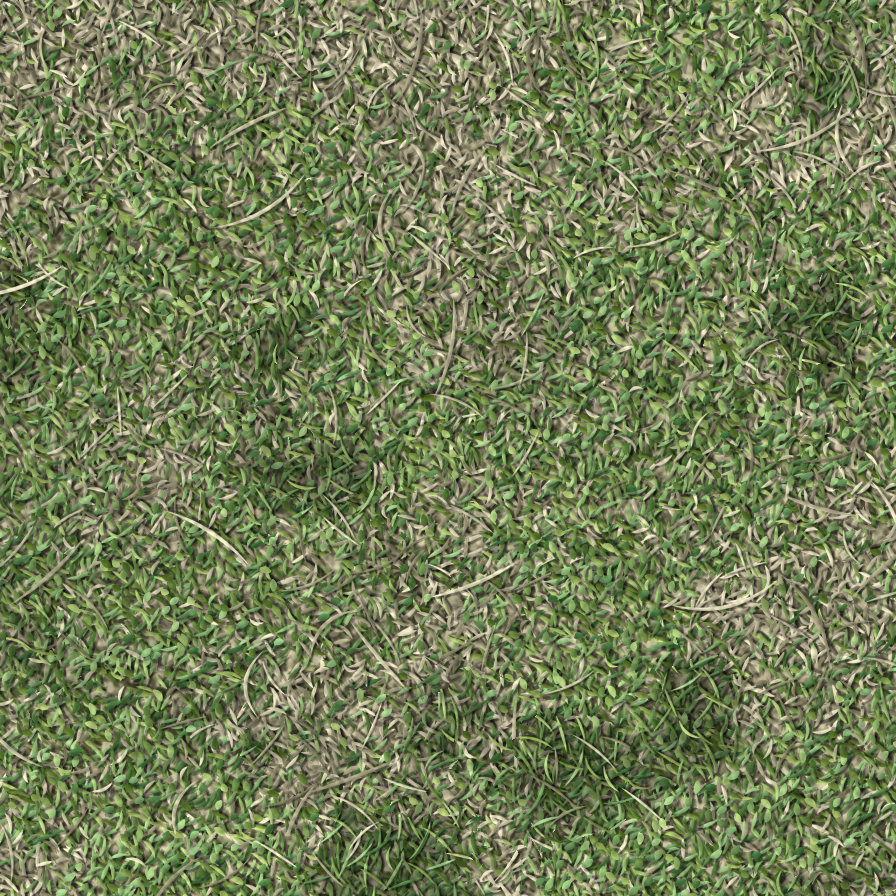
Reproduce this texture procedurally as a Shadertoy shader.

```glsl
#define BLADE_LAYERS 6
#define BLADE_SCALE 46.0
#define STRAW_SCALE 11.0
#define SPREAD 2.7
#define SHADOW 0.30
#define EXPOSURE 1.12
#define GREEN_DARK vec3(0.23, 0.35, 0.14)
#define GREEN_LIGHT vec3(0.61, 0.72, 0.46)
#define STRAW_DARK vec3(0.42, 0.40, 0.31)
#define STRAW_LIGHT vec3(0.82, 0.79, 0.68)
#define SOIL_DARK vec3(0.27, 0.27, 0.18)
#define SOIL_LIGHT vec3(0.70, 0.67, 0.55)

// Integer hash: three random values per cell and seed
vec3 hash3(vec2 cell, float seed) {
    uvec3 v = uvec3(ivec3(vec3(cell, seed)));
    v = v * 1664525u + 1013904223u;
    v.x += v.y * v.z;
    v.y += v.z * v.x;
    v.z += v.x * v.y;
    v ^= v >> 16u;
    v.x += v.y * v.z;
    v.y += v.z * v.x;
    v.z += v.x * v.y;
    return vec3(v & 0xffffu) / 65536.0;
}

float noise(vec2 p, float seed) {
    vec2 cell = floor(p), f = fract(p);
    f = f * f * (3.0 - 2.0 * f);
    float low = mix(hash3(cell, seed).x, hash3(cell + vec2(1, 0), seed).x, f.x);
    float high = mix(hash3(cell + vec2(0, 1), seed).x, hash3(cell + vec2(1, 1), seed).x, f.x);
    return mix(low, high, f.y);
}

float fbm(vec2 p, float seed) {
    float sum = 0.0, weight = 0.53;
    for (int i = 0; i < 4; i++) {
        sum += weight * noise(p, seed + float(i));
        p = p * 2.03 + 3.7;
        weight *= 0.5;
    }
    return sum;
}

// Paints one layer of scattered, curved, tapered strokes with side shadows.
// size holds half length and half width, in cells; green is the share of live blades.
vec3 strokes(vec3 color, vec2 uv, float scale, float seed, vec2 size,
             float bend, float keep, float green) {
    vec2 p = uv * scale + seed * 0.37;
    float aa = 0.75 * scale / iResolution.y;
    for (int y = -1; y <= 1; y++)
    for (int x = -1; x <= 1; x++) {
        vec2 cell = floor(p) + vec2(x, y);
        vec3 place = hash3(cell, seed);
        if (place.z >= keep) continue;
        vec3 look = hash3(cell, seed + 100.0);

        // Stroke frame: t runs along the blade, side across it
        float angle = 1.57 + (look.x - 0.5) * SPREAD;
        vec2 along = vec2(cos(angle), sin(angle));
        vec2 q = p - cell - place.xy;
        float t = dot(q, along) / (size.x * mix(0.6, 1.0, look.y));
        if (abs(t) > 1.0) continue;
        float side = dot(q, vec2(-along.y, along.x)) - bend * (look.y - 0.5) * t * t;
        float width = size.y * (1.0 - t * t);
        float ends = 1.0 - smoothstep(0.8, 1.0, abs(t));

        float shade = 1.0 - smoothstep(-aa, aa * 1.5, abs(side + 1.3 * size.y) - width);
        color *= 1.0 - SHADOW * shade * ends;

        float tone = clamp(look.z + 0.2 * side / size.y, 0.0, 1.0);
        vec3 live = mix(GREEN_DARK, GREEN_LIGHT, tone);
        live += vec3(0.04, 0.0, -0.04) * (look.x - 0.5) * 2.0;
        vec3 dry = mix(STRAW_DARK, STRAW_LIGHT, tone);
        vec3 paint = place.z / keep < green ? live : dry;
        float cover = 1.0 - smoothstep(-aa, aa, abs(side) - width);
        color = mix(color, paint, cover * ends);
    }
    return color;
}

void mainImage(out vec4 fragColor, in vec2 fragCoord) {
    vec2 uv = fragCoord / iResolution.y;

    // Broad patches: lush against dry, and dense dark tufts
    float lush = smoothstep(0.28, 0.68, fbm(uv * 6.0, 11.0));
    float tuft = smoothstep(0.60, 0.76, fbm(uv * 6.5 + 4.0, 31.0));
    float green = mix(0.28, 0.85, max(lush, tuft));

    // Soil with fine litter
    float grain = 0.5 * noise(uv * 170.0, 51.0) + 0.5 * fbm(uv * 60.0, 52.0);
    vec3 color = mix(SOIL_DARK, SOIL_LIGHT, smoothstep(0.2, 0.75, grain));

    // Short blades, finer towards the top
    for (int i = 0; i < BLADE_LAYERS; i++) {
        float layer = float(i);
        float scale = BLADE_SCALE * (0.8 + 0.11 * layer);
        color = strokes(color, uv, scale, 60.0 + layer, vec2(0.85, 0.12), 0.5, 0.9, green);
    }

    // Broad little leaves
    color = strokes(color, uv, 62.0, 71.0, vec2(0.55, 0.24), 0.2, 0.12 + 0.33 * lush, 1.0);

    // Tufts of long fine grass
    color *= 1.0 - 0.30 * tuft;
    color = strokes(color, uv, 34.0, 75.0, vec2(0.95, 0.06), 0.5, 0.9 * tuft, 1.0);
    color = strokes(color, uv, 40.0, 76.0, vec2(0.95, 0.06), 0.5, 0.7 * tuft, 0.95);

    // Sparse long dry stems
    float bare = 1.0 - 0.7 * max(lush, tuft);
    color = strokes(color, uv, 2.2 * STRAW_SCALE, 81.0, vec2(0.9, 0.035), 0.4, 0.5 * bare, 0.1);
    color = strokes(color, uv, STRAW_SCALE, 83.0, vec2(0.75, 0.024), 0.45, 0.42 * bare, 0.0);

    // Sunlit mottling
    float light = 0.84 + 0.32 * noise(uv * 210.0, 91.0);
    light *= 0.92 + 0.16 * fbm(uv * 3.0, 95.0);
    fragColor = vec4(clamp(color * light * EXPOSURE, 0.0, 1.0), 1.0);
}
```
